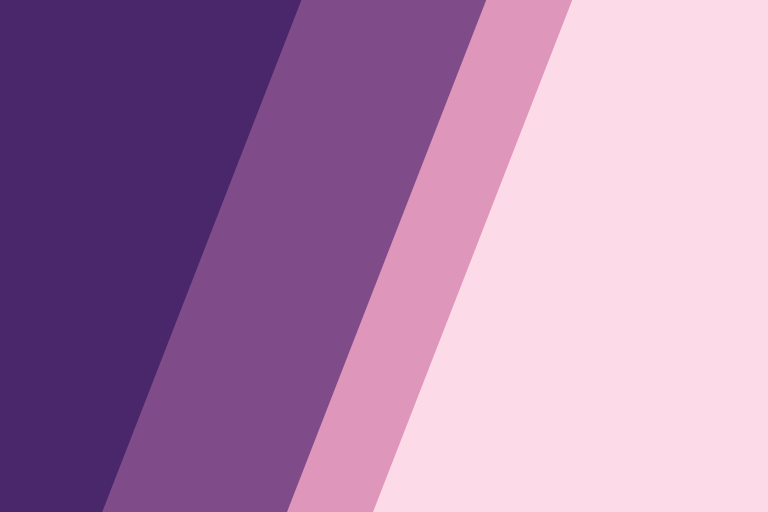
Reproduce this background procedurally as a WebGL 2 fragment shader.

```glsl
#version 300 es
precision highp float;
// Flat diagonal colour bands, running from deep violet on the left to pale pink.
// Each boundary is a leaning line; its signed distance gives a smooth blend
// from one band colour to the next.

uniform vec2 u_resolution;
out vec4 fragColor;

// Band colours, left to right
const vec3 VIOLET = vec3(0.290, 0.153, 0.416);
const vec3 PLUM   = vec3(0.498, 0.294, 0.537);
const vec3 ROSE   = vec3(0.871, 0.588, 0.729);
const vec3 BLUSH  = vec3(0.993, 0.855, 0.906);

// Boundaries on the bottom edge, as fractions of the canvas width
const float PLUM_START  = 0.1331;
const float ROSE_START  = 0.3737;
const float BLUSH_START = 0.4857;

// Rightward shift of every boundary from bottom to top, in canvas widths
const float LEAN = 0.2594;

// Coverage of the area to the right of a leaning boundary
float rightOf(float start, vec2 uv) {
    float lean = LEAN * u_resolution.x / u_resolution.y;
    float across = (uv.x - LEAN * uv.y - start) * u_resolution.x;
    float pixelDistance = across / length(vec2(1.0, lean));
    return clamp(pixelDistance + 0.5, 0.0, 1.0);
}

void main() {
    vec2 uv = gl_FragCoord.xy / u_resolution;

    // Lay the bands over each other from left to right
    vec3 color = VIOLET;
    color = mix(color, PLUM, rightOf(PLUM_START, uv));
    color = mix(color, ROSE, rightOf(ROSE_START, uv));
    color = mix(color, BLUSH, rightOf(BLUSH_START, uv));

    fragColor = vec4(color, 1.0);
}
```
